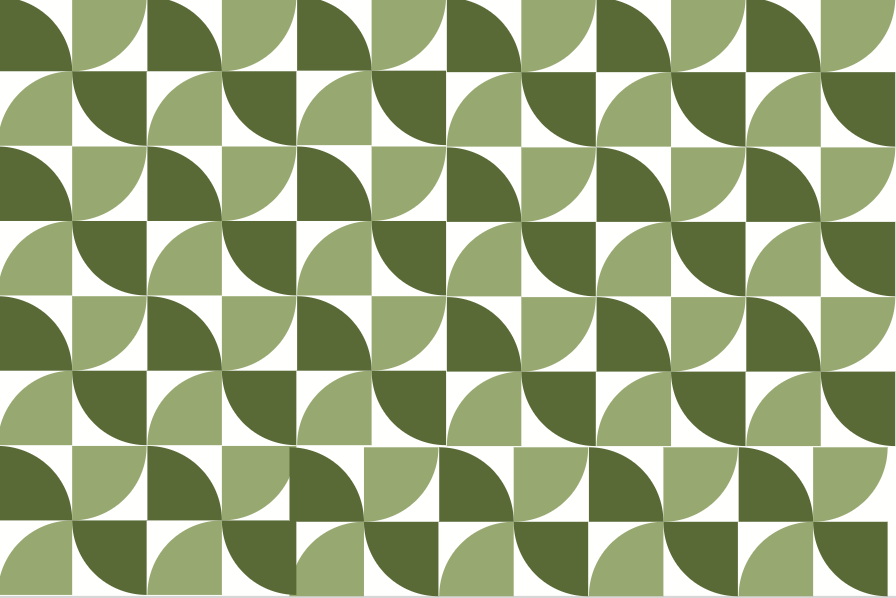
Give the GLSL for this pattern, as a Shadertoy shader.

```glsl
// Two-tone green quarter discs on white, in tiles of two by two, six across and four down.
// Each tile is a union of quarter-disc distances; slight misregistration lifts the left
// tiles and slides most of the bottom row, where dark pieces overlap light ones.

#define COLUMNS 6.0
#define ROWS 4.0
#define PITCH 0.1671            // tile spacing in canvas widths
#define ORIGIN vec2(-0.0026)    // top left corner of the first tile
#define TILE_SIZE 0.995         // leaves a hairline between tiles
#define LEFT_LIFT 0.006         // upward drift of the left columns
#define ROW_SLIDE 0.051         // leftward slip in the bottom row
#define STRIP_HEIGHT 0.0024     // grey strip along the bottom edge
#define PAPER vec3(1.0, 1.0, 0.995)
#define LIGHT_GREEN vec3(0.592, 0.659, 0.439)
#define DARK_GREEN vec3(0.349, 0.416, 0.216)
#define STRIP_GREY vec3(0.84)

// Distance to a quarter disc of radius one half, opening along the signs in facing.
float quarterDisc(vec2 p, vec2 center, vec2 facing) {
    vec2 q = (p - center) * facing;
    return max(length(q) - 0.5, max(-q.x, -q.y));
}

// Misregistration of a tile, in tile units with y pointing down.
vec2 tileDrift(vec2 cell) {
    float slides = step(1.5, cell.x) * step(ROWS - 1.5, cell.y);
    float lifted = (1.0 - step(2.5, cell.x)) * (1.0 - slides);
    float raised = (1.0 - step(0.5, cell.y)) * step(1.5, cell.x) * lifted;
    return vec2(-ROW_SLIDE * slides, 0.003 * slides - LEFT_LIFT * lifted - 0.004 * raised);
}

// Distances to the light pieces (x) and the dark pieces (y) of one tile.
vec2 tilePieces(vec2 p) {
    float light = min(quarterDisc(p, vec2(0.5, 0.0), vec2(1.0, 1.0)),
                      quarterDisc(p, vec2(0.5, 1.0), vec2(-1.0, -1.0)));
    float dark = min(quarterDisc(p, vec2(0.0, 0.5), vec2(1.0, -1.0)),
                     quarterDisc(p, vec2(1.0, 0.5), vec2(-1.0, 1.0)));
    return vec2(light, dark) * TILE_SIZE;
}

void mainImage(out vec4 fragColor, in vec2 fragCoord) {
    // Canvas widths from the top left, then tile units.
    vec2 uv = vec2(fragCoord.x, iResolution.y - fragCoord.y) / iResolution.x;
    vec2 p = (uv - ORIGIN) / PITCH;
    float pixel = 1.0 / (iResolution.x * PITCH);

    // Nearest pieces among this tile and its neighbours.
    vec2 nearest = vec2(10.0);
    for (int j = -1; j <= 1; j++) {
        for (int i = -1; i <= 1; i++) {
            vec2 cell = floor(p) + vec2(i, j);
            if (cell.x < 0.0 || cell.y < 0.0 || cell.x >= COLUMNS || cell.y >= ROWS) continue;
            vec2 local = (p - cell - tileDrift(cell)) / TILE_SIZE;
            nearest = min(nearest, tilePieces(local));
        }
    }

    // Paper, bottom strip, light pieces, then dark pieces on top.
    vec2 cover = clamp(0.5 - nearest / pixel, 0.0, 1.0);
    float strip = clamp(0.5 + STRIP_HEIGHT * iResolution.x - fragCoord.y, 0.0, 1.0);
    vec3 color = mix(PAPER, STRIP_GREY, strip);
    color = mix(color, LIGHT_GREEN, cover.x);
    color = mix(color, DARK_GREEN, cover.y);
    fragColor = vec4(color, 1.0);
}
```
